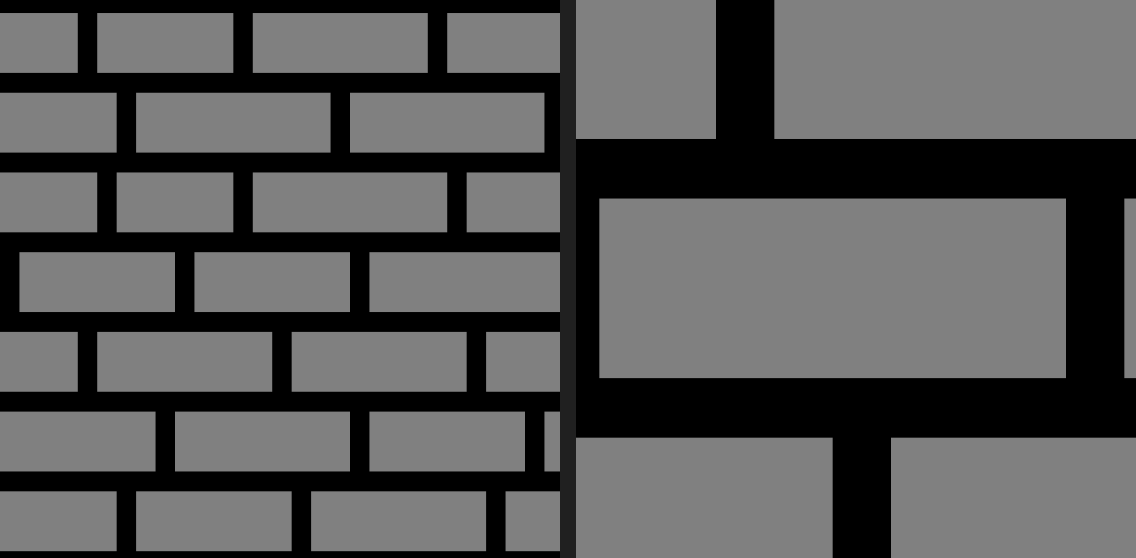
Left: the whole. Right: its middle third, enlarged.
This pattern is drawn by a Shadertoy shader. Its source:

```glsl
// Flat grey brick wall with irregular upright joints in black mortar, tiling both ways.

const vec3 BRICK_COLOR = vec3(0.502);
const vec3 MORTAR_COLOR = vec3(0.0);
const int COURSES = 7;              // brick rows up the canvas
const float MODULES = 28.8;         // canvas width in joint widths
const float JOINT_WIDTH = 1.0;      // in modules
const float BRICK_HEIGHT = 0.751;   // fraction of a course
const float BRICK_CENTER = 0.461;   // fraction of a course, from its bottom

// Left edges of the three joints in each course, in modules, bottom course first
const vec3 JOINTS[COURSES] = vec3[COURSES](
    vec3(6, 15, 25),
    vec3(8, 18, 27),
    vec3(4, 14, 24),
    vec3(0, 9, 18),
    vec3(5, 12, 23),
    vec3(6, 17, 28),
    vec3(4, 12, 22)
);

// Signed distance to a band, negative inside
float bandDistance(float position, float center, float width) {
    return abs(position - center) - 0.5 * width;
}

// Pixel coverage of a shape from its signed distance
float coverage(float dist, float pixel) {
    return clamp(0.5 - dist / pixel, 0.0, 1.0);
}

void mainImage(out vec4 fragColor, in vec2 fragCoord) {
    vec2 scale = vec2(MODULES, float(COURSES));
    vec2 wall = fract(fragCoord / iResolution.xy) * scale;
    vec2 pixel = scale / iResolution.xy;
    int course = int(wall.y);

    // Horizontal run of bricks between the mortar beds
    float brick = coverage(bandDistance(fract(wall.y), BRICK_CENTER, BRICK_HEIGHT), pixel.y);

    // Upright joints cut the run; one ending at the canvas edge stops there
    for (int i = 0; i < 3; i++) {
        float center = JOINTS[course][i] + 0.5 * JOINT_WIDTH;
        brick *= 1.0 - coverage(bandDistance(wall.x, center, JOINT_WIDTH), pixel.x);
    }

    fragColor = vec4(mix(MORTAR_COLOR, BRICK_COLOR, brick), 1.0);
}
```
